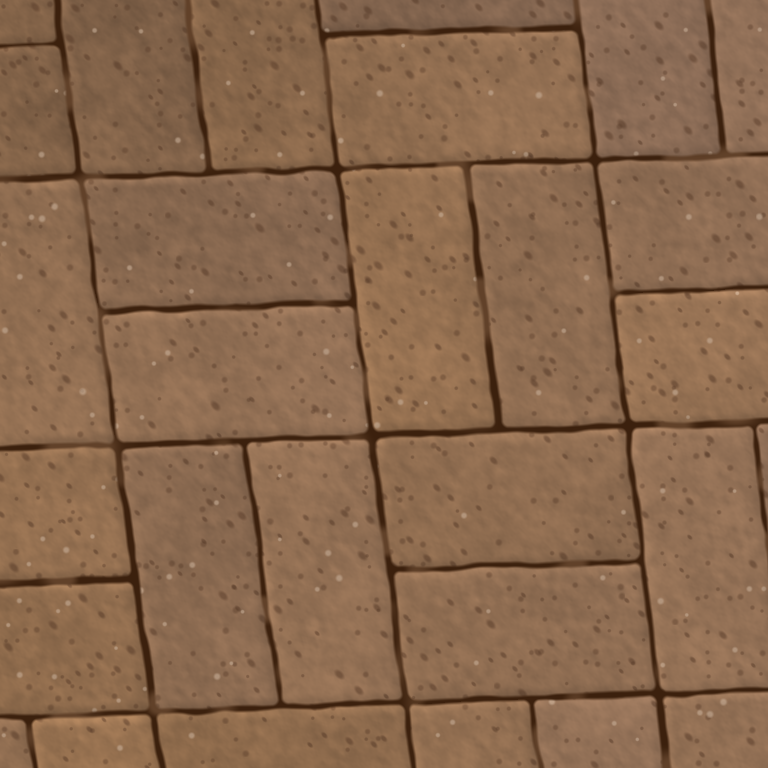
Give the GLSL for this texture, as a three.js fragment shader.

```glsl
varying vec2 vUv;

// Lattice of square blocks, each holding a pair of bricks
const vec2 ORIGIN = vec2(0.4844, 0.4323);
const vec2 ACROSS = vec2(0.332, 0.0115);
const vec2 UP = vec2(-0.0443, 0.3483);
const float TAPER = 0.011;

// Joints and edges
const float HALF_JOINT = 0.0037;
const float CORNER = 0.008;
const float SOFTNESS = 0.0026;
const float WOBBLE = 0.0045;
const float SHIFT = 0.003;
const float LIP = 0.015;

// Surface
const float GRAIN = 0.19;
const float MOTTLE = 0.10;
const float BRICK_CONTRAST = 0.07;
const vec3 TAN = vec3(0.575, 0.432, 0.305);
const vec3 MAUVE = vec3(0.545, 0.425, 0.345);
const vec3 JOINT = vec3(0.23, 0.125, 0.05);
const vec3 SAND = vec3(0.43, 0.30, 0.20);
const vec3 PIT = vec3(0.33, 0.22, 0.15);
const vec3 FLECK = vec3(0.76, 0.66, 0.57);

float hash(vec2 p) {
  return fract(sin(dot(p, vec2(127.1, 311.7))) * 43758.5453);
}

vec2 hash2(vec2 p) {
  return vec2(hash(p), hash(p + 19.7));
}

float noise(vec2 p) {
  vec2 i = floor(p);
  vec2 f = fract(p);
  f = f * f * (3.0 - 2.0 * f);
  return mix(mix(hash(i), hash(i + vec2(1.0, 0.0)), f.x),
             mix(hash(i + vec2(0.0, 1.0)), hash(i + 1.0), f.x), f.y);
}

float fbm(vec2 p) {
  float sum = 0.0;
  float weight = 0.5;
  for (int i = 0; i < 3; i++) {
    sum += weight * noise(p);
    p = p * 2.03 + 7.1;
    weight *= 0.5;
  }
  return sum / 0.875;
}

// Soft dots, one at most in each grid cell
float dots(vec2 p, float chance, float radius) {
  vec2 cell = floor(p);
  vec2 center = 0.3 + 0.4 * hash2(cell + 3.3);
  float size = radius * (0.6 + 0.6 * hash(cell + 8.1));
  float dotMask = 1.0 - smoothstep(size * 0.3, size, length(fract(p) - center));
  return dotMask * step(hash(cell + 51.0), chance);
}

float roundedBox(vec2 p, vec2 halfSize, float radius) {
  vec2 q = abs(p) - halfSize + radius;
  return length(max(q, 0.0)) + min(max(q.x, q.y), 0.0) - radius;
}

void main() {
  // Block coordinates with uneven edges
  vec2 warp = vec2(noise(vUv * 27.0), noise(vUv * 27.0 + 40.0)) - 0.5;
  vec2 p = vUv - ORIGIN + WOBBLE * warp;
  float area = ACROSS.x * UP.y - ACROSS.y * UP.x;
  vec2 grid = vec2(p.x * UP.y - p.y * UP.x, ACROSS.x * p.y - ACROSS.y * p.x) / area;
  grid.x /= 1.0 + TAPER * grid.y;

  // Alternate upright and flat pairs
  vec2 block = floor(grid);
  bool upright = mod(block.x + block.y, 2.0) < 0.5;
  vec2 split = upright ? vec2(2.0, 1.0) : vec2(1.0, 2.0);
  vec2 pairUv = fract(grid) * split;
  vec2 id = block * 2.0 + floor(pairUv);
  vec2 size = vec2(length(ACROSS), length(UP)) / split;
  vec2 local = (fract(pairUv) - 0.5) * size + SHIFT * (hash2(id + 5.0) - 0.5);
  vec2 halfSize = 0.5 * size - HALF_JOINT;
  float edge = roundedBox(local, halfSize, CORNER);

  // Brick tint, warmer toward the lower left
  float warmth = 0.65 - 0.45 * vUv.x - 0.15 * vUv.y + 0.6 * hash(id + 2.0);
  vec3 color = mix(MAUVE, TAN, clamp(warmth, 0.0, 1.0));
  float tone = 1.0 + BRICK_CONTRAST * (hash(id + 11.0) - 0.5);
  tone -= 0.13 * (1.0 - smoothstep(0.0, 0.55, length(vUv - vec2(0.2, 1.0))));

  // Diagonal grain and broad stains
  vec2 slant = vec2(vUv.x + vUv.y, (vUv.x - vUv.y) * 0.6);
  tone += GRAIN * (fbm(slant * 75.0) - 0.5);
  tone += MOTTLE * (fbm(vUv * 13.0) - 0.5);
  color *= tone;

  // Pits and pale flecks
  color = mix(color, PIT, 0.5 * dots(slant * 38.0, 0.22, 0.28));
  color = mix(color, PIT, 0.4 * dots(vUv * 70.0 + 9.0, 0.12, 0.36));
  color = mix(color, FLECK, 0.65 * dots(vUv * 62.0 + 31.0, 0.025, 0.33));

  // Worn lips: lit above and left, shaded below and right
  vec2 lit = 1.0 - smoothstep(0.0, LIP, vec2(halfSize.x + local.x, halfSize.y - local.y));
  vec2 shade = 1.0 - smoothstep(0.0, LIP, vec2(halfSize.x - local.x, halfSize.y + local.y));
  float wear = 0.4 + noise(vUv * 34.0);
  color *= 1.0 + wear * (0.07 * lit.x + 0.13 * lit.y) - 0.07 * shade.x - 0.10 * shade.y;

  // Dark joints, partly filled with sand
  float fill = smoothstep(0.55, 0.85, noise(vUv * 24.0 + 70.0));
  vec3 jointColor = mix(JOINT, SAND, 0.75 * fill);
  float joint = smoothstep(-SOFTNESS, SOFTNESS, edge + 0.002 * (noise(vUv * 55.0) - 0.5));
  gl_FragColor = vec4(mix(color, jointColor, joint), 1.0);
}
```
